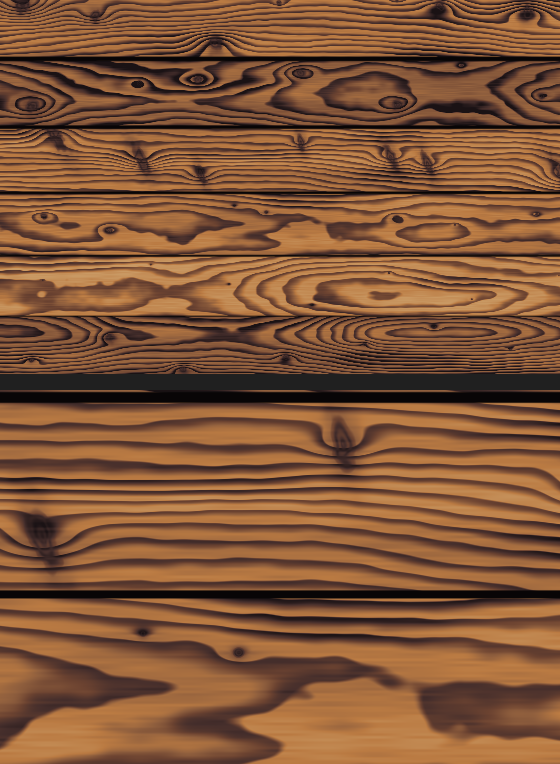
Top, the full canvas; bottom, a detail of the centre.
A WebGL 1 fragment shader for this texture:

```glsl
precision highp float;
uniform vec2 u_resolution;

const float BOARD_HEIGHT = 0.167;
const vec3 CHAR = vec3(0.10, 0.07, 0.08);
const vec3 UMBER = vec3(0.27, 0.18, 0.17);
const vec3 BROWN = vec3(0.42, 0.26, 0.19);
const vec3 CHESTNUT = vec3(0.56, 0.37, 0.24);
const vec3 AMBER = vec3(0.73, 0.48, 0.26);
const vec3 HONEY = vec3(0.79, 0.60, 0.39);

float hash(vec2 p) {
  return fract(sin(dot(p, vec2(127.1, 311.7))) * 4375.85);
}

float noise(vec2 p) {
  vec2 i = floor(p), f = fract(p);
  f = f * f * (3.0 - 2.0 * f);
  float low = mix(hash(i), hash(i + vec2(1.0, 0.0)), f.x);
  float high = mix(hash(i + vec2(0.0, 1.0)), hash(i + 1.0), f.x);
  return mix(low, high, f.y);
}

// Boards grow slightly taller toward the top
float boardEdge(float n) {
  return 0.151 * n + 0.0035 * n * n;
}

float boardCoordinate(float y) {
  return (sqrt(0.0228 + 0.014 * y) - 0.151) / 0.007;
}

// Pith height, ring density, tone, knot scale
vec4 boardStyle(float board) {
  if (board < 0.5) return vec4(0.72, 19.0, 0.65, 0.70);
  if (board < 1.5) return vec4(0.35, 11.0, 0.91, 0.25);
  if (board < 2.5) return vec4(0.42, 15.0, 0.79, 0.55);
  if (board < 3.5) return vec4(-0.90, 13.0, 0.82, 1.20);
  if (board < 4.5) return vec4(0.50, 17.0, 0.61, 0.90);
  return vec4(1.60, 14.0, 0.77, 1.00);
}

// Returns ring displacement, dark core, scorched halo
vec3 knots(vec2 p, float board, float scale) {
  float spike = smoothstep(1.0, 1.2, scale);
  vec3 sum = vec3(0.0);
  for (int k = 0; k < 7; k++) {
    vec2 id = vec2(float(k) + 3.0, board * 5.0 + 2.0);
    float chance = hash(id + 9.2);
    float size = scale * mix(0.006, 0.021, chance * chance);
    vec2 centre = vec2((float(k) + 0.1 + 0.8 * hash(id)) * 0.22,
                       BOARD_HEIGHT * mix(0.08, 0.92, hash(id + 4.7)));
    vec2 d = p - centre;
    vec2 bent = vec2(d.x + spike * (chance - 0.2) * d.y, d.y * mix(1.1, 0.42, spike));
    float r = length(bent) / size + 0.5 * (noise(p * 110.0) - 0.5);
    vec2 flow = d / (size * vec2(3.2, 1.5));
    float side = hash(id + 2.1) < 0.5 ? -1.0 : 1.0;
    sum.x += side * size * 150.0 * exp(-dot(flow, flow));
    float growth = 0.78 + 0.22 * sin(r * 13.0);
    sum.y = max(sum.y, growth * (1.0 - smoothstep(0.75, 1.15, r)));
    float tail = exp(-abs(d.x) / (size * 3.0) - pow(d.y / (size * 0.4), 2.0));
    sum.z = max(sum.z, max(exp(-0.45 * r * r), 0.7 * tail));
  }
  return sum;
}

// Growth rings around a wandering pith
float ringField(vec2 p, vec4 style, float seed) {
  float depth = 1.1 * noise(vec2(p.x * 1.7 + seed, seed)) + 0.12 * noise(vec2(p.x * 6.0, seed));
  float radius = length(vec2(p.y - style.x, depth));
  float sway = 1.5 * noise(vec2(p.x * 3.0 + seed, p.y * 3.0))
             + 0.6 * noise(vec2(p.x * 10.0, p.y * 7.0 + seed))
             + 0.16 * noise(vec2(p.x * 45.0, p.y * 14.0 + seed));
  return radius * style.y + sway;
}

// Slow darkening into late wood, then a crisp end
float lateWood(float rings, float width) {
  float s = fract(rings);
  return smoothstep(0.86 - width, 0.88, s) * (1.0 - smoothstep(0.9, 1.0, s));
}

vec3 woodColour(float t) {
  float s = clamp(t, 0.0, 1.0) * 5.0;
  vec3 c = mix(CHAR, UMBER, clamp(s, 0.0, 1.0));
  c = mix(c, BROWN, clamp(s - 1.0, 0.0, 1.0));
  c = mix(c, CHESTNUT, clamp(s - 2.0, 0.0, 1.0));
  c = mix(c, AMBER, clamp(s - 3.0, 0.0, 1.0));
  return mix(c, HONEY, clamp(s - 4.0, 0.0, 1.0));
}

void main() {
  vec2 p = gl_FragCoord.xy / u_resolution.y;
  float pixel = 1.0 / u_resolution.y;
  float coordinate = boardCoordinate(p.y);
  float board = floor(coordinate);
  vec2 local = vec2(p.x, coordinate - board);
  float seed = board * 17.3 + 4.0;
  vec4 style = boardStyle(board);

  // Grain with occasional broad burnt rings
  vec3 knot = knots(local * vec2(1.0, BOARD_HEIGHT), board, style.w);
  float rings = ringField(local, style, seed) + knot.x;
  float smear = smoothstep(0.62, 0.85, noise(vec2(p.x * 3.0 + seed, local.y * 3.5)));
  float late = lateWood(rings, mix(0.5, 0.8, smear));
  float patches = noise(vec2(p.x * 2.2 + seed, local.y * 4.0)) - 0.5;
  float fibre = noise(vec2(p.x * 24.0, p.y * 420.0)) - 0.5;
  float rim = 1.0 - smoothstep(0.0, 0.14, min(local.y, 1.0 - local.y));

  float tone = style.z + 0.22 * patches + 0.12 * fibre - 0.10 * rim;
  tone -= late * mix(0.52, 0.75, smear) + 0.32 * knot.z;
  tone = mix(tone, 0.12 + 0.12 * fibre, knot.y * 0.9);
  vec3 colour = woodColour(tone);

  // Shadow gaps, wider between upper boards
  float joint = floor(coordinate + 0.5);
  float gap = abs(p.y - boardEdge(joint)) - 0.0012 * joint;
  float open = (1.0 - smoothstep(-pixel, pixel, gap)) * step(0.5, joint);
  colour = mix(colour, CHAR * 0.3, open);
  gl_FragColor = vec4(colour, 1.0);
}
```
